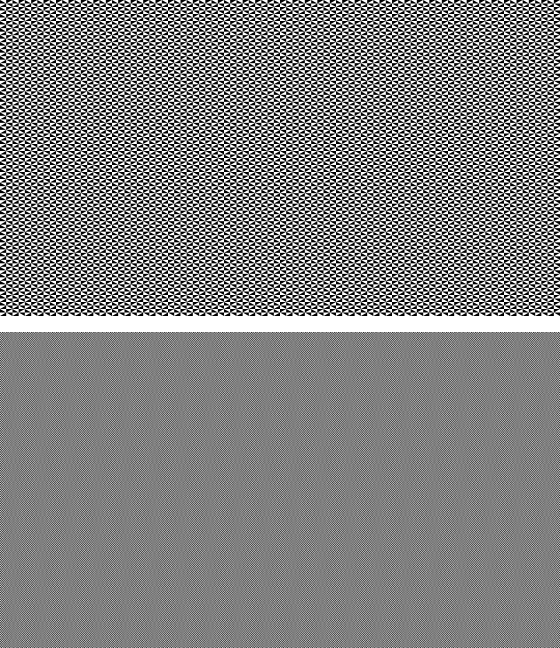
Top, the tile; bottom, the same tile 3 across and 3 down.
Reproduce this pattern procedurally as a WebGL 2 fragment shader.

```glsl
#version 300 es
precision highp float;

// A dense grid of black and white pinwheels. Each cell is cut by its two
// midlines and two diagonals into eight triangles of alternating colour;
// the sign of one product picks the colour, averaged over each pixel.

uniform vec2 u_resolution;
out vec4 fragColor;

const vec2 REPEATS = vec2(45.0);  // whole cells across and down
const vec3 DARK = vec3(0.0);
const vec3 LIGHT = vec3(1.0);
const int SAMPLES = 6;            // smoothing samples per pixel side

// 1 in the light triangles, 0 in the dark ones; uv spans the canvas 0..1
float pinwheel(vec2 uv) {
  vec2 p = fract(uv * REPEATS) - 0.5;
  return step(0.0, p.x * p.y * (abs(p.x) - abs(p.y)));
}

void main() {
  // Area coverage from a regular grid of samples inside the pixel
  vec2 corner = floor(gl_FragCoord.xy);
  float coverage = 0.0;
  for (int j = 0; j < SAMPLES; j++) {
    for (int i = 0; i < SAMPLES; i++) {
      vec2 offset = (vec2(i, j) + 0.5) / float(SAMPLES);
      coverage += pinwheel((corner + offset) / u_resolution);
    }
  }
  coverage /= float(SAMPLES * SAMPLES);

  fragColor = vec4(mix(DARK, LIGHT, coverage), 1.0);
}
```
